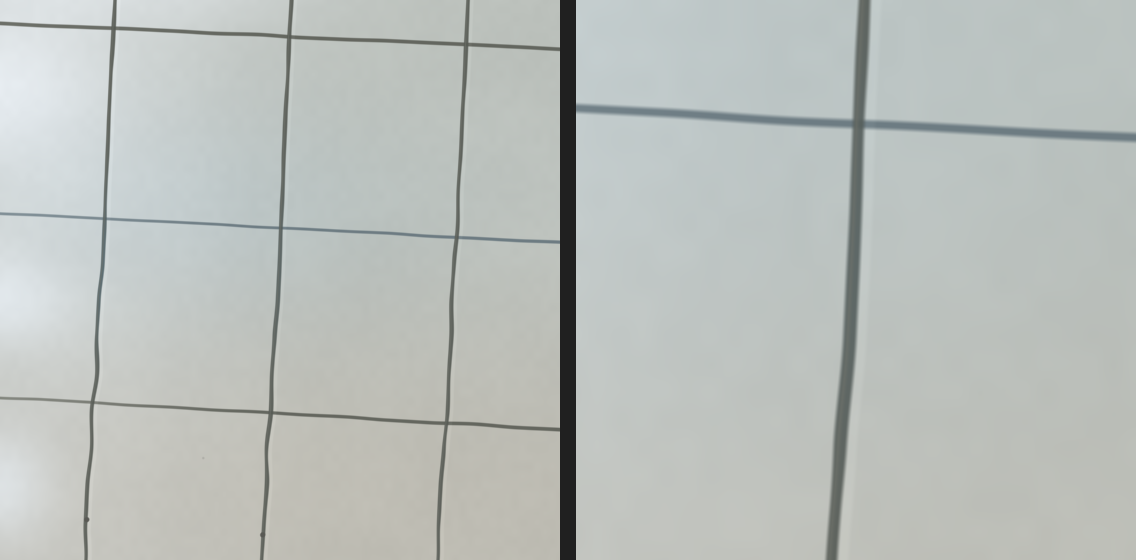
Left, the full canvas; right, a detail of the centre.
Reproduce this pattern procedurally as a three.js fragment shader.

```glsl
// Pale glazed tiles with thin, slightly wavering dark joints and soft window glare.
varying vec2 vUv;

float hash(vec2 p) {
  return fract(sin(dot(p, vec2(127.1, 311.7))) * 43758.5453);
}

float noise(vec2 p) {
  vec2 i = floor(p), f = fract(p);
  f = f * f * (3.0 - 2.0 * f);
  return mix(mix(hash(i), hash(i + vec2(1.0, 0.0)), f.x),
             mix(hash(i + vec2(0.0, 1.0)), hash(i + vec2(1.0, 1.0)), f.x), f.y);
}

float glow(vec2 p, vec2 center, vec2 radius) {
  vec2 d = (p - center) / radius;
  return exp(-dot(d, d));
}

// Soft-edged coverage of a joint at signed distance d.
float stroke(float d, float halfWidth) {
  return 1.0 - smoothstep(halfWidth - 0.0017, halfWidth + 0.0017, abs(d));
}

vec3 glaze(vec2 p) {
  vec3 color = mix(vec3(0.745, 0.738, 0.702), vec3(0.737, 0.757, 0.737),
                   smoothstep(0.08, 0.7, p.y));

  // Broad falloff from the left, with brighter reflections along the edge
  float light = 0.66 * (1.0 - smoothstep(0.0, 0.68, p.x))
              * mix(0.4, 1.0, smoothstep(0.05, 0.8, p.y));
  light += 0.5 * glow(p, vec2(0.0, 0.84), vec2(0.17, 0.12));
  light += 0.55 * glow(p, vec2(0.0, 0.46), vec2(0.12, 0.08));
  light += 0.65 * glow(p, vec2(0.0, 0.13), vec2(0.09, 0.10));
  light += 0.35 * glow(p, vec2(0.3, 1.02), vec2(0.35, 0.07));
  color = mix(color, vec3(0.88, 0.90, 0.91), min(light, 1.2));

  // Cool tint in the middle, then cloudy and fine mottling
  color += vec3(-0.018, 0.0, 0.016) * glow(p, vec2(0.4, 0.62), vec2(0.4, 0.2));
  color += 0.016 * (noise(p * 9.0) - 0.5);
  color += 0.012 * (noise(p * vec2(75.0, 60.0)) - 0.5);
  return color;
}

void main() {
  vec2 p = vUv;
  vec3 color = glaze(p);

  // Horizontal joints, tilting more and thinning toward the lower left
  for (int i = 0; i < 3; i++) {
    float k = float(i);
    float y = 0.2904 + 0.3221 * k + 0.0059 * k * k - (0.0573 - 0.0059 * k) * p.x;
    y += 0.0025 * (noise(vec2(p.x * 13.0, k * 7.0 + 3.0)) - 0.5);
    float middle = 1.0 - abs(k - 1.0);
    float halfWidth = mix(0.0024, 0.0033, max(p.x, 0.5 * k)) - 0.0004 * middle;
    vec3 ink = mix(vec3(0.36, 0.37, 0.34), vec3(0.40, 0.46, 0.49), middle);
    ink += 0.13 * (1.0 - smoothstep(0.0, 0.5, p.x)) * (1.0 - 0.4 * k);
    color = mix(color, ink, 0.92 * stroke(p.y - y, halfWidth));
  }

  // Vertical joints, leaning right and wavering more in the lower half
  for (int i = 0; i < 3; i++) {
    float k = float(i);
    float x = 0.151 + 0.3155 * k + 0.062 * p.y - 0.0085 * p.y * p.y;
    float waver = mix(0.007, 0.002, smoothstep(0.35, 0.75, p.y));
    x += waver * (noise(vec2(p.y * 15.0, k * 11.0 + 5.0)) - 0.5);
    float d = p.x - x;
    float halfWidth = 0.0034 + 0.0012 * (noise(vec2(p.y * 22.0, k + 40.0)) - 0.5);
    vec3 ink = mix(vec3(0.34, 0.355, 0.33), vec3(0.33, 0.40, 0.42),
                   glow(p, vec2(0.15, 0.52), vec2(0.4, 0.14)));
    color += 0.025 * stroke(d - 0.007, 0.003);
    color = mix(color, ink, 0.92 * stroke(d, halfWidth));
    color = mix(color, vec3(0.44, 0.45, 0.42), 0.6 * stroke(d + 0.0012, 0.0009));

    // Grout blob low on the first two joints
    float blob = length(vec2(d - 0.002 + 0.003 * k, p.y - 0.072 + 0.027 * k));
    color = mix(color, vec3(0.35, 0.35, 0.33), step(k, 1.5) * stroke(blob, 0.0045));
  }

  // Faint fleck on the glaze
  color -= 0.08 * stroke(length(p - vec2(0.363, 0.182)), 0.002);

  gl_FragColor = vec4(color, 1.0);
}
```
